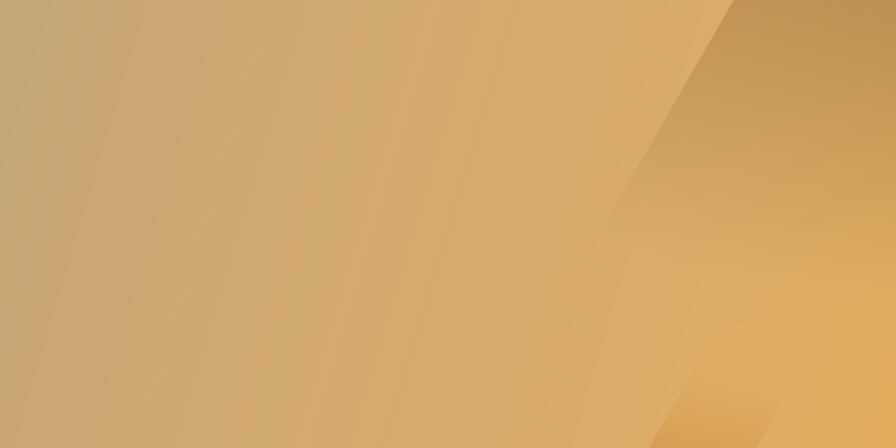
This background is drawn by a WebGL 1 fragment shader. Its source:

```glsl
precision highp float;
// A warm sand-to-amber gradient crossed by a slanted, shaded panel at the
// upper right and a tilted rounded bar at the lower right. Built from colour
// ramps, a half-plane and a capsule distance, all in units of canvas height.

uniform vec2 u_resolution;

const vec2 SLANT = vec2(0.5, 0.866);          // direction of both slanted shapes
const vec3 PANEL_SHADE = vec3(0.741, 0.567, 0.320);
const vec3 BAR_LOW = vec3(0.843, 0.624, 0.335);
const vec3 BAR_HIGH = vec3(0.890, 0.684, 0.398);

// Linear step from 0 at a to 1 at b.
float ramp(float a, float b, float x) {
  return clamp((x - a) / (b - a), 0.0, 1.0);
}

// Antialiased coverage of a signed distance, negative inside.
float coverage(float dist, float pixel) {
  return 1.0 - smoothstep(-0.75 * pixel, 0.75 * pixel, dist);
}

float capsuleDistance(vec2 p, vec2 a, vec2 b, float radius) {
  vec2 ab = b - a;
  float h = clamp(dot(p - a, ab) / dot(ab, ab), 0.0, 1.0);
  return length(p - a - ab * h) - radius;
}

// Signed distance to the half-plane right of a slanted line through origin.
float rightOfSlant(vec2 p, vec2 origin) {
  return -dot(p - origin, vec2(SLANT.y, -SLANT.x));
}

// Base ramp with slight shifts between olive and rose tones.
vec3 sandGradient(float t) {
  vec3 color = vec3(0.765, 0.651, 0.461);
  color = mix(color, vec3(0.796, 0.647, 0.451), ramp(0.03, 0.15, t));
  color = mix(color, vec3(0.820, 0.665, 0.428), ramp(0.15, 0.42, t));
  color = mix(color, vec3(0.837, 0.661, 0.416), ramp(0.42, 0.57, t));
  color = mix(color, vec3(0.861, 0.671, 0.402), ramp(0.57, 0.80, t));
  return mix(color, vec3(0.890, 0.680, 0.370), ramp(0.80, 1.0, t));
}

void main() {
  float pixel = 1.0 / u_resolution.y;
  float aspect = u_resolution.x * pixel;
  vec2 p = gl_FragCoord.xy * pixel;
  p.x += 2.0 - aspect;                        // anchor shapes to the right edge

  // Background: mostly horizontal, leaning towards the lower right.
  float across = (p.x - 2.0 + aspect + 0.3 * (1.0 - p.y)) / (aspect + 0.3);
  vec3 color = sandGradient(across);

  // Panel: shade is strongest at the top right and fades downwards.
  float panel = coverage(rightOfSlant(p, vec2(1.638, 1.0)), pixel);
  float shade = ramp(0.27, 1.0, p.y + 0.29 * (p.x - 2.0));
  color = mix(color, PANEL_SHADE, panel * shade);

  // Rounded bar: bright, faint cap and a deeper base.
  vec2 cap = vec2(1.672, 0.180);
  float bar = coverage(capsuleDistance(p, cap, cap - SLANT, 0.104), pixel);
  float lift = ramp(-0.01, 0.25, p.y + 0.2 * (p.x - 1.6));
  float opacity = mix(1.0, 0.6, lift);
  color = mix(color, mix(BAR_LOW, BAR_HIGH, lift), bar * opacity);

  gl_FragColor = vec4(color, 1.0);
}
```
